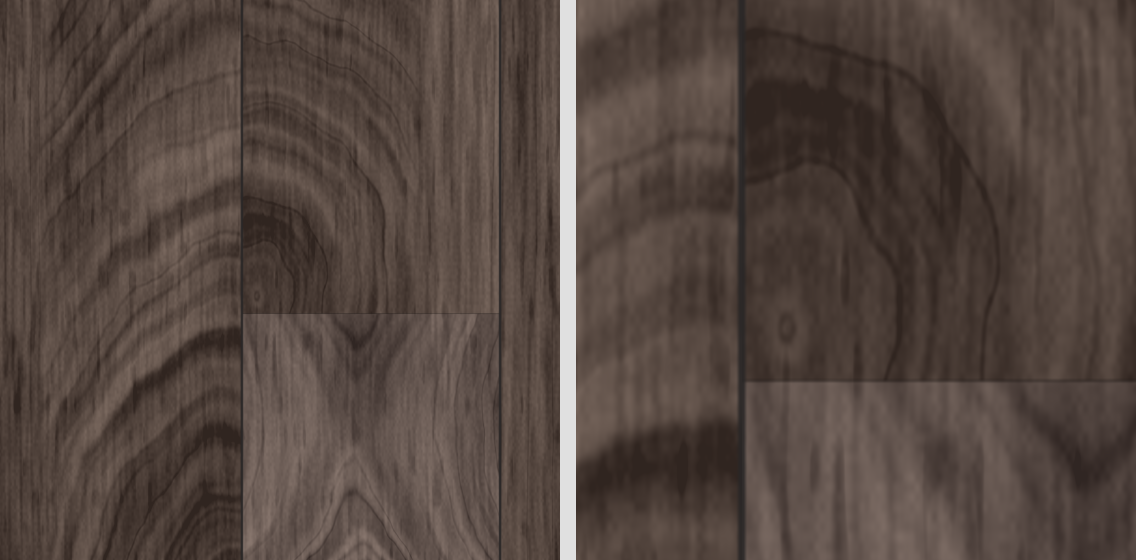
Left: the whole. Right: its middle third, enlarged.
Write a three.js fragment shader that draws this texture.

```glsl
varying vec2 vUv;

const vec3 DARK_WOOD = vec3(0.19, 0.145, 0.125);
const vec3 LIGHT_WOOD = vec3(0.50, 0.43, 0.39);
const vec3 SEAM_COLOR = vec3(0.16, 0.15, 0.15);
const float SEAM_LEFT = 0.432;
const float SEAM_RIGHT = 0.893;
const float JOINT_Y = 0.440;
const float SEAM_HALF = 0.0022;
const float SOFT = 0.0015;
const float BAND_FREQ = 34.0;
const float LINE_FREQ = 85.0;
const float FIBRE_FREQ = 190.0;
const float WARP = 0.045;

float hash(vec2 p) {
  return fract(sin(dot(p, vec2(127.1, 311.7))) * 43758.5);
}

float noise(vec2 p) {
  vec2 i = floor(p);
  vec2 f = fract(p);
  f = f * f * (3.0 - 2.0 * f);
  return mix(mix(hash(i), hash(i + vec2(1.0, 0.0)), f.x),
             mix(hash(i + vec2(0.0, 1.0)), hash(i + vec2(1.0, 1.0)), f.x), f.y);
}

float fbm(vec2 p) {
  float sum = 0.0;
  float amp = 0.5;
  for (int i = 0; i < 4; i++) {
    sum += amp * (noise(p) - 0.5);
    p = p * 2.03 + 17.3;
    amp *= 0.5;
  }
  return sum;
}

// Contrast around zero: bands and dark veins along the growth field g
float rings(float g, vec2 p) {
  float band = noise(vec2(g * BAND_FREQ, p.y * 3.0)) - 0.5;
  float line = noise(vec2(g * LINE_FREQ + 40.0, p.y * 5.0)) - 0.5;
  float vein = 1.0 - abs(2.0 * noise(vec2(g * BAND_FREQ * 1.3 + 9.0, p.y * 2.0)) - 1.0);
  return 0.42 * band + 0.36 * line - 0.20 * (smoothstep(0.7, 1.0, vein) - 0.3);
}

// Fine upright fibres and short dark pores
float fibres(vec2 p) {
  float x = p.x + 0.012 * fbm(p * vec2(6.0, 5.0));
  float fine = noise(vec2(x * FIBRE_FREQ, p.y * 14.0)) - 0.5;
  float grit = noise(p * vec2(300.0, 170.0)) - 0.5;
  float pore = smoothstep(0.72, 0.95, noise(vec2(x * 120.0 + 5.0, p.y * 18.0)));
  return 0.26 * fine + 0.13 * grit - 0.20 * pore;
}

float straightGrain(vec2 p) {
  return 0.75 * rings(p.x * 1.5 + 0.025 * fbm(p * vec2(5.0, 3.0)), p * vec2(1.0, 0.7));
}

// Tall arches rising from the lower right, straight grain at the left
float archPlank(vec2 p, vec2 w) {
  vec2 d = w - vec2(0.44, -0.10);
  float r = length(vec2(d.x * 1.11, d.y / (1.0 + 0.6 * max(d.y, 0.0))));
  float arched = smoothstep(0.04, 0.12, p.x + 0.04 * fbm(p * 7.0));
  float tone = 0.43 + mix(straightGrain(p), rings(r, p), arched);
  float streak = (r - 0.56) / 0.035;
  tone += 0.17 * exp(-streak * streak) * arched;
  tone -= 0.13 * smoothstep(0.45, 0.25, r);
  return tone + 0.5 * fbm(p * vec2(7.0, 4.0) + 3.0);
}

// Oval rings around a dark knot, pale straight grain at the right
float knotPlank(vec2 p, vec2 w) {
  vec2 d = w - vec2(0.46, 0.475);
  float r = length(d * vec2(1.0, 0.68));
  float sapwood = smoothstep(0.71, 0.79, p.x + 0.05 * fbm(p * 6.0));
  float heart = 0.23 + 0.12 * smoothstep(0.04, 0.22, r) + 0.95 * rings(r * 1.15 + 2.0, p);
  float pale = 0.50 + 0.28 * smoothstep(0.76, SEAM_RIGHT, p.x) + straightGrain(p);
  return mix(heart, pale, sapwood) + 0.25 * fbm(p * vec2(8.0, 3.0));
}

// Saddle grain: U shapes above, pointed arches below
float saddlePlank(vec2 p, vec2 w) {
  vec2 d = w - vec2(0.645, 0.25);
  float g = sqrt(d.x * d.x + 0.002) - 1.6 * d.y * abs(d.y) * sign(d.y);
  float tone = 0.62 + 0.95 * rings(g + 5.0 + 0.3 * step(0.0, d.x) * d.x, p);
  vec2 bowl = (w - vec2(0.655, 0.35)) / vec2(0.09, 0.10);
  vec2 tongue = (w - vec2(0.64, 0.06)) / vec2(0.07, 0.13);
  tone += 0.16 * exp(-dot(tongue, tongue)) - 0.22 * exp(-dot(bowl, bowl));
  return tone + 0.4 * fbm(p * vec2(9.0, 4.0) + 8.0);
}

float seam(float x, float edge) {
  return 1.0 - smoothstep(SEAM_HALF - SOFT, SEAM_HALF + SOFT, abs(x - edge));
}

void main() {
  vec2 p = vUv;
  vec2 warped = p + WARP * vec2(fbm(p * vec2(9.0, 6.0)), 1.5 * fbm(p * vec2(11.0, 6.0) + 31.0));

  // Planks
  float upper = smoothstep(JOINT_Y - SOFT, JOINT_Y + SOFT, p.y);
  float middle = mix(saddlePlank(p, warped), knotPlank(p, warped), upper);
  float side = 0.40 + straightGrain(p + vec2(3.0, 0.0)) + 0.25 * fbm(p * vec2(12.0, 3.0));
  float tone = p.x < SEAM_LEFT ? archPlank(p, warped) : (p.x < SEAM_RIGHT ? middle : side);
  tone += fibres(p) + 0.02;

  // Colour, slightly greyer on the lower middle plank
  vec3 color = mix(DARK_WOOD, LIGHT_WOOD, clamp(tone, 0.0, 1.12));
  float inMiddle = step(SEAM_LEFT, p.x) * step(p.x, SEAM_RIGHT);
  color += vec3(0.0, 0.004, 0.012) * inMiddle * (1.0 - upper);

  // Joint and seams
  float joint = 1.0 - smoothstep(0.0, 0.002, abs(p.y - JOINT_Y));
  color *= 1.0 - 0.2 * joint * inMiddle;
  color = mix(color, SEAM_COLOR, 0.9 * max(seam(p.x, SEAM_LEFT), seam(p.x, SEAM_RIGHT)));
  gl_FragColor = vec4(color, 1.0);
}
```
